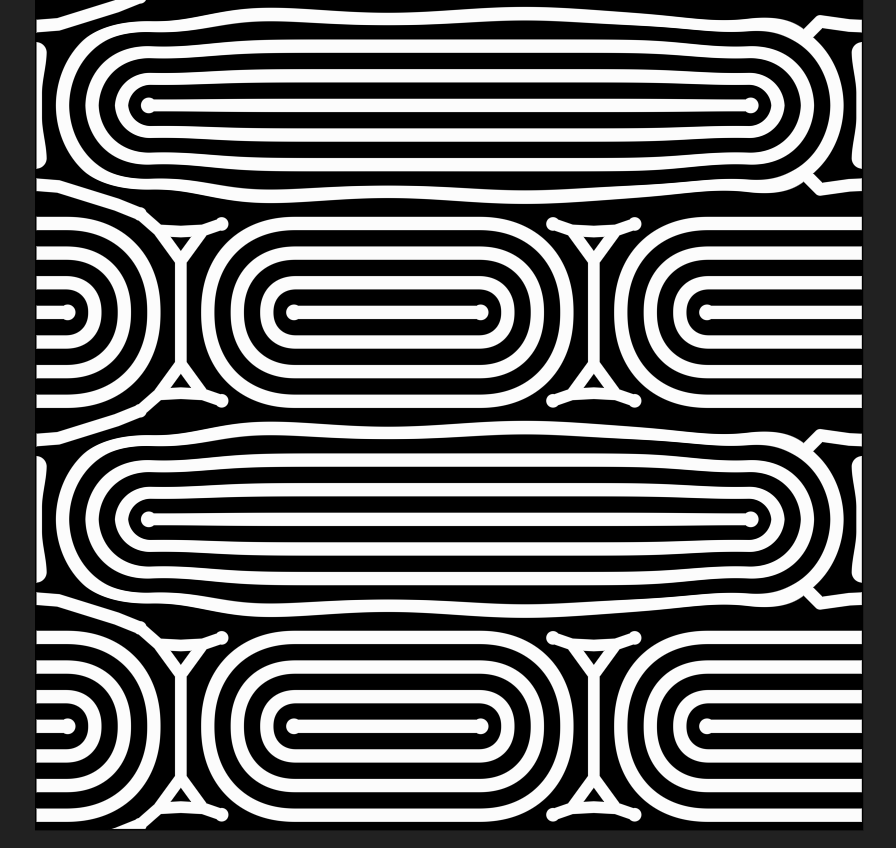
Give the GLSL for this pattern, as a Shadertoy shader.

```glsl
float segment(vec2 p, vec2 a, vec2 b)
{
    vec2 ab = b - a;
    return length(p - a - ab * clamp(dot(p - a, ab) / dot(ab, ab), 0.0, 1.0));
}

// Bar with swollen ends, enclosed by three evenly spaced outlines
float nestedRings(vec2 p, float halfLength, float power, float bend)
{
    p = abs(p);
    vec2 q = vec2(max(p.x - halfLength, 0.0), p.y) + 1e-4;
    float r = pow(pow(q.x, power) + pow(q.y, power), 1.0 / power) + bend;
    float ring = clamp(round(r / 25.3), 0.0, 3.0);
    float blob = length(p - vec2(halfLength + 2.0, 0.0)) - 6.7;
    return min(abs(r - 25.3 * ring) - 5.7, blob);
}

// Upright stem ending in a hollow triangle with two arms
float connector(vec2 p, vec2 armEnd)
{
    p.x = abs(p.x);
    vec2 tip = vec2(0.0, 44.0), corner = vec2(19.0, 70.0);
    float d = segment(p, vec2(0.0), tip);
    d = min(d, segment(p, tip, corner));
    d = min(d, segment(p, vec2(0.0, 69.0), corner));
    d = min(d, segment(p, corner, armEnd)) - 5.0;
    return min(d, length(p - armEnd) - 5.8);
}

float pattern(vec2 p)
{
    // Two vertical repeats, each mirrored about its long capsule
    float y = abs(mod(p.y - 90.0 + 176.7, 353.4) - 176.7);
    float v = 176.7 - y;

    // Long capsule, its shoulders pinched and its outer line wavy
    vec2 q = vec2(p.x - 385.5, y);
    float shoulder = (abs(q.x) - 245.0) / 52.0;
    float bend = 9.0 * y / 75.0 * exp(-shoulder * shoulder);
    bend -= 2.5 * cos((p.x - 215.0) / 235.0 * 6.28319) * smoothstep(55.0, 76.0, y);
    float d = nestedRings(q, 256.0, 2.0, bend);

    // Short capsules, alternating with connectors
    float x = mod(p.x - 155.0, 354.0) - 177.0;
    d = min(d, nestedRings(vec2(x, v), 78.0, 2.2, 0.0));
    float stem = mod(p.x - 332.0, 354.0) - 177.0;
    vec2 armEnd = p.x < 155.0 ? vec2(35.0, 84.0) : vec2(35.0, 75.5);
    d = min(d, connector(vec2(stem, v), armEnd));

    // Long arm on the left, hooked stub on the right
    vec2 s = vec2(p.x, v);
    float arm = segment(s, vec2(31.0, 109.0), vec2(50.0, 107.5));
    arm = min(arm, segment(s, vec2(50.0, 107.5), vec2(100.0, 92.0)));
    arm = min(arm, segment(s, vec2(100.0, 92.0), vec2(120.0, 84.0)));
    arm = min(arm, segment(s, vec2(739.0, 109.0), vec2(728.0, 108.5)));
    arm = min(arm, segment(s, vec2(728.0, 108.5), vec2(703.0, 105.0)));
    arm = min(arm, segment(s, vec2(703.0, 105.0), vec2(693.0, 115.0)));
    d = min(d, arm - 5.4);

    // Flared bar along the side seam
    vec2 edge = vec2(min(abs(p.x - 31.0), abs(p.x - 739.0)), y);
    float bar = segment(edge, vec2(0.0), vec2(0.0, 45.0));
    return min(d, bar - 5.0 - 4.0 * smoothstep(10.0, 46.0, y));
}

void mainImage(out vec4 fragColor, in vec2 fragCoord)
{
    vec2 p = fragCoord / iResolution.xy * vec2(768.0, 724.0);
    p.y = 724.0 - p.y;
    float pixel = 724.0 / iResolution.y;

    // Black panel with a narrow rim, set in a dark surround
    float panel = max(abs(p.x - 385.0) - 355.0, p.y - 709.0);
    float ink = smoothstep(0.7, -0.7, max(pattern(p), panel + 1.3) / pixel);
    vec3 color = mix(vec3(0.0), vec3(0.99), ink);
    color = mix(color, vec3(0.13), smoothstep(-0.5, 0.5, panel / pixel));
    fragColor = vec4(color, 1.0);
}
```
